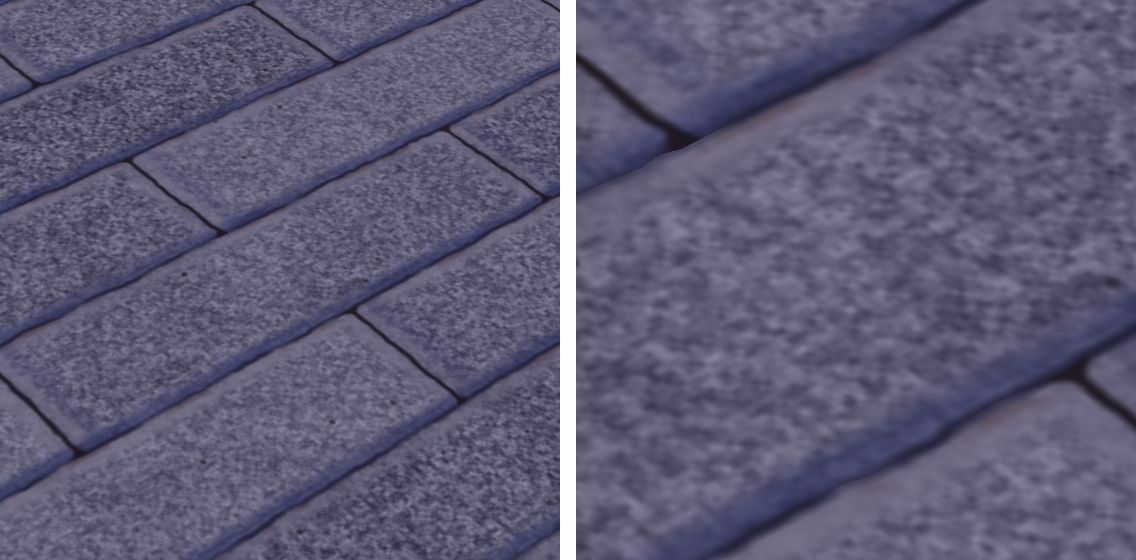
Left, the full canvas; right, a detail of the centre.
Reproduce this texture procedurally as a Shadertoy shader.

```glsl
// Long grey-violet stone pavers in running bond, seen in perspective.
#define BRICK_LEN 3.89     // paver length, in row widths
#define BOND_DRIFT 0.0235  // uneven extra shift of the middle rows
#define JOINT 0.012        // half width of the gaps
#define CORNER 0.055       // corner radius
#define BEVEL 0.105        // width of the shaded near edge
#define GRAIN_FREQ 33.0    // grain cells per row width
#define GRAIN_AMP 0.185    // grain contrast
#define TONE_AMP 0.060     // brightness spread between pavers

const vec3 STONE = vec3(0.371, 0.359, 0.459);
const vec3 RIM = vec3(0.465, 0.435, 0.530);
const vec3 BLUE_SHADE = vec3(0.220, 0.230, 0.390);
const vec3 RUST = vec3(0.350, 0.280, 0.320);
const vec3 GAP_LONG = vec3(0.130, 0.125, 0.215);
const vec3 GAP_CROSS = vec3(0.110, 0.085, 0.120);

float hash(vec2 p) {
    vec3 q = fract(vec3(p.xyx) * 0.1031);
    q += dot(q, q.yzx + 33.33);
    return fract((q.x + q.y) * q.z);
}

// Smooth value noise, centred on zero
float noise(vec2 p) {
    vec2 i = floor(p), f = fract(p);
    f = f * f * (3.0 - 2.0 * f);
    float low = mix(hash(i), hash(i + vec2(1, 0)), f.x);
    float high = mix(hash(i + vec2(0, 1)), hash(i + vec2(1, 1)), f.x);
    return mix(low, high, f.y) - 0.5;
}

float roundedBox(vec2 p, vec2 halfSize, float radius) {
    vec2 q = abs(p) - halfSize + radius;
    return length(max(q, 0.0)) + min(max(q.x, q.y), 0.0) - radius;
}

// Soft stripe around a given distance
float band(float x, float centre, float width) {
    float t = (x - centre) / width;
    return exp(-t * t);
}

// Canvas to ground plane: x along the rows, y across them
vec2 groundPlane(vec2 uv) {
    vec2 p = vec2(uv.x, 1.0 - uv.y);
    float depth = 0.2009 + 0.0868 * p.y - 0.010 * p.x;
    return vec2(0.683 * p.x - 0.84 * p.y + 0.0827,
                0.492 * p.x + p.y - 0.616) / depth;
}

// Sparse round marks scattered one per chosen cell
float pits(vec2 g, float chance) {
    vec2 cell = floor(g);
    vec2 centre = 0.3 + 0.4 * vec2(hash(cell + 7.1), hash(cell + 19.7));
    float mark = 1.0 - smoothstep(0.05, 0.28, length(fract(g) - centre));
    return mark * step(hash(cell + 41.0), chance);
}

void mainImage(out vec4 fragColor, in vec2 fragCoord) {
    vec2 ground = groundPlane(fragCoord / iResolution.xy);

    // Slightly uneven edges
    vec2 wobble = vec2(noise(ground * 4.0), noise(ground * 4.0 + 31.0)) * 0.022
                + vec2(noise(ground * 17.0), noise(ground * 17.0 + 57.0)) * 0.014;
    vec2 g = ground + wobble;

    // Paver index and distances to its four sides
    float row = floor(g.y);
    float shift = 0.5 * mod(row + 1.0, 2.0) + BOND_DRIFT * max(2.0 - abs(row - 1.0), 0.0);
    float along = g.x / BRICK_LEN - shift;
    float column = floor(along);
    float left = fract(along) * BRICK_LEN, right = BRICK_LEN - left;
    float far = fract(g.y), near = 1.0 - far;
    vec2 halfSize = vec2(BRICK_LEN, 1.0) * 0.5;
    float edge = roundedBox(vec2(left, far) - halfSize, halfSize - JOINT, CORNER);

    // Stone: tone per paver, broad mottling and two sizes of grain
    float tone = fract(0.62 * column + 0.26 * row + 1.16) - 0.5;
    float mottle = noise(ground * 3.5 + 11.0);
    float clump = noise(ground * 13.0 + 29.0);
    float grain = noise(ground * GRAIN_FREQ)
                + 0.6 * noise(ground.yx * GRAIN_FREQ * 1.7 + 83.0);
    grain *= (1.0 - 0.4 * tone) * mix(0.45, 1.0, smoothstep(0.02, 0.16, -edge));
    vec3 color = STONE + TONE_AMP * tone + 0.04 * mottle + 0.045 * clump
               + GRAIN_AMP * grain;
    color = mix(color, GAP_CROSS, 0.6 * pits(ground * 10.0, 0.006));
    color = mix(color, RIM, 0.4 * pits(ground * 7.0 + 5.3, 0.02));

    // Worn pale rims on the far side and both ends
    float wear = 0.75 + 0.7 * mottle;
    float rim = max(band(far, 0.065, 0.04),
                0.9 * max(band(left, 0.075, 0.035), band(right, 0.075, 0.045)));
    color = mix(color, RIM, 0.7 * rim * wear);
    float rust = band(far, 0.03, 0.017) * smoothstep(-0.1, 0.3, noise(ground * 8.0 + 3.0));
    color = mix(color, RUST, 0.7 * rust);

    // Blue shading on the near bevel and inside the left end
    float bevel = 1.0 - smoothstep(BEVEL * 0.45, BEVEL * 1.3, near);
    vec3 shade = BLUE_SHADE + 0.11 * grain + 0.08 * noise(g * vec2(3.0, 40.0));
    color = mix(color, shade, bevel * (0.82 + 0.35 * mottle));
    color = mix(color, BLUE_SHADE, 0.3 * band(left, 0.165, 0.05));

    // Dark gaps: bluish and partly filled along the rows, browner across them
    float across = 1.0 - smoothstep(0.03, 0.07, min(left, right));
    float filled = smoothstep(-0.1, 0.4, noise(ground * vec2(5.0, 2.0) + 71.0));
    float strength = mix(0.92 - 0.45 * filled, 0.93, across);
    vec3 gap = mix(GAP_LONG, GAP_CROSS, across);
    color = mix(color, gap, strength * smoothstep(-0.02, 0.012, edge));
    fragColor = vec4(clamp(color, 0.0, 1.0), 1.0);
}
```
